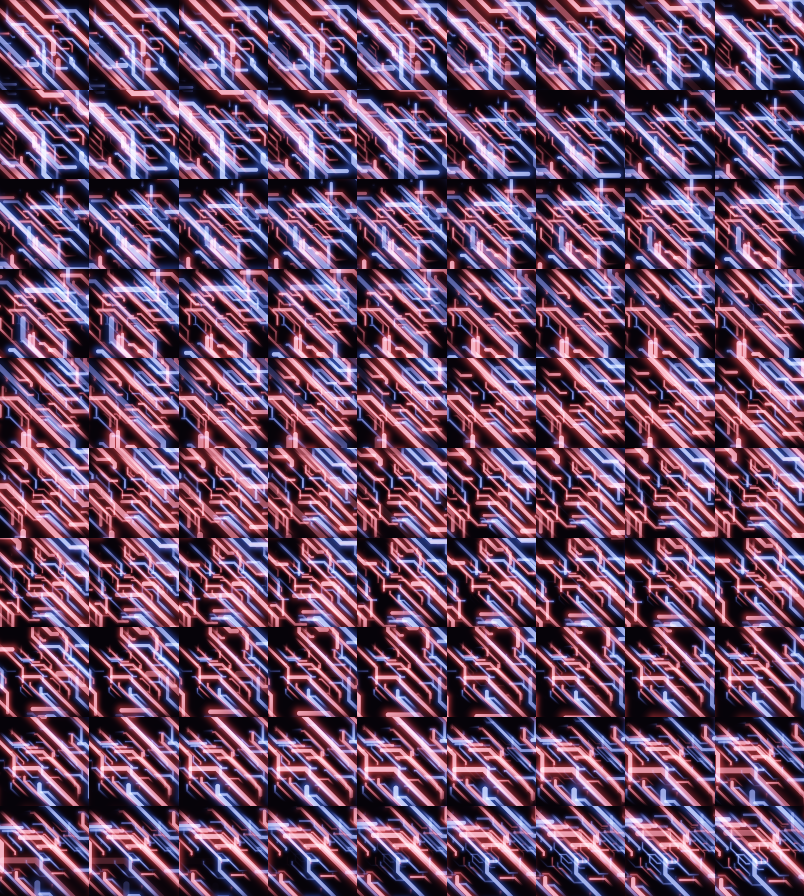
Write a WebGL 1 fragment shader that draws this pattern.

```glsl
precision highp float;

uniform vec2 u_resolution;

const vec2 GRID = vec2(9.0, 10.0);       // tiles across, down
const float FRAME_STEP = 0.02;           // zoom progress from tile to tile
const int LAYERS = 6;
const float FAR_SPACING = 0.085;         // lane spacing, half-tile units
const float ZOOM_OCTAVES = 2.7;
const float RUN = 11.0;                  // length of a lane cell, in lanes
const float CORE_WIDTH = 0.13;           // half width of a trace, in lanes
const float GLOW_FALLOFF = 9.0;
const float EXPOSURE = 1.45;
const vec2 CLUSTER_RADII = vec2(1.0, 0.66);
const float CLUSTER_TILT = 0.2;
const vec3 BACKGROUND = vec3(0.025, 0.01, 0.035);
const vec3 RED = vec3(1.0, 0.23, 0.24);
const vec3 BLUE = vec3(0.2, 0.37, 1.0);
const vec3 HOT = vec3(0.85, 0.7, 0.9);

vec2 hash22(vec2 p) {
  vec3 q = fract(p.xyx * vec3(0.1031, 0.1030, 0.0973));
  q += dot(q, q.yzx + 33.33);
  return fract((q.xx + q.yz) * q.zy);
}

float cornerSlope(vec2 cell, vec2 offset) {
  return dot(hash22(cell) * 2.0 - 1.0, offset);
}

float gradientNoise(vec2 p) {
  vec2 i = floor(p);
  vec2 f = p - i;
  vec2 u = f * f * f * (f * (f * 6.0 - 15.0) + 10.0);
  vec2 e = vec2(1.0, 0.0);
  float low = mix(cornerSlope(i, f), cornerSlope(i + e.xy, f - e.xy), u.x);
  float high = mix(cornerSlope(i + e.yx, f - e.yx), cornerSlope(i + e.xx, f - e.xx), u.x);
  return mix(low, high, u.y);
}

float segmentDistance(vec2 p, vec2 a, vec2 b) {
  vec2 pa = p - a;
  vec2 ba = b - a;
  return length(pa - ba * clamp(dot(pa, ba) / dot(ba, ba), 0.0, 1.0));
}

// Diagonal neon traces with bent ends; q is in lane units
vec3 traces(vec2 q, float seed, float pixel, float density) {
  vec2 d = vec2(q.x - q.y, q.x + q.y) * 0.70711;
  float width = max(CORE_WIDTH, 0.4 * pixel);
  float soft = 0.6 * pixel;
  vec3 light = vec3(0.0);
  for (int i = -2; i <= 2; i++) {
    float lane = floor(d.y) + float(i);
    float along = d.x + hash22(vec2(lane, seed)).x * RUN;
    float cell = floor(along / RUN);
    vec2 key = vec2(lane + seed * 3.7, cell + seed * 1.3);
    vec2 pick = hash22(key);
    vec2 ends = hash22(key + 71.3);
    vec2 bends = hash22(key + 23.9) * 2.4 - 1.2;
    bends += sign(bends) * 0.1;

    vec2 p = vec2(along - cell * RUN, d.y - lane - 0.5);
    vec2 start = vec2(1.8 + 2.5 * ends.x, 0.0);
    vec2 stop = vec2(RUN - 1.8 - 3.0 * ends.y, 0.0);
    float dist = segmentDistance(p, start, stop);
    dist = min(dist, segmentDistance(p, start, start + vec2(-abs(bends.x), bends.x)));
    dist = min(dist, segmentDistance(p, stop, stop + vec2(abs(bends.y), bends.y)));

    float core = 1.0 - smoothstep(width - soft, width + soft, dist);
    float glow = exp(-dist * dist * GLOW_FALLOFF);
    vec3 tint = mix(BLUE, RED, step(0.46, pick.y));
    light += step(pick.x, density) * (tint * (0.55 * glow + core) + HOT * core * 0.65);
  }
  return light;
}

void main() {
  // Tile position and its moment in the zoom
  vec2 grid = gl_FragCoord.xy / u_resolution * GRID;
  vec2 tile = floor(grid);
  vec2 p = (grid - tile) * 2.0 - 1.0;
  float time = ((GRID.y - 1.0 - tile.y) * GRID.x + tile.x) * FRAME_STEP;
  float pixel = 2.0 * GRID.x / u_resolution.x;

  // Tilted ellipse holding the dense centre
  float c = cos(CLUSTER_TILT);
  float s = sin(CLUSTER_TILT);
  vec2 turned = vec2(c * p.x + s * p.y, c * p.y - s * p.x);
  float radius = length(turned / CLUSTER_RADII);
  float ebb = 0.15 * gradientNoise(vec2(time * 5.0, 4.5));

  // Far to near layers, growing with time
  vec3 light = vec3(0.0);
  for (int k = 0; k < LAYERS; k++) {
    float age = float(k) / float(LAYERS) + time;
    float near = fract(age);
    float seed = floor(age) * 5.0 + float(k) * 17.0 + 3.0;
    float spacing = FAR_SPACING * exp2(ZOOM_OCTAVES * near);
    vec2 q = p / spacing + hash22(vec2(seed, 9.0)) * 40.0;

    float patches = gradientNoise(q * 0.22 + seed);
    float reach = mix(0.65, 2.4, near) + ebb;
    float mask = 1.0 - smoothstep(reach * 0.7, reach * 1.15, radius + 0.3 * patches);
    float fade = smoothstep(0.0, 0.12, near) * (1.0 - smoothstep(0.86, 1.0, near));
    float wear = mix(0.3, 1.0, smoothstep(-0.35, 0.1, patches));
    float gain = mix(0.5, 1.15, near) * mask * fade * wear;
    float density = mix(0.8, 0.42, near) + ebb;
    light += gain * traces(q, seed, pixel / spacing, density);
  }

  vec3 color = BACKGROUND + (1.0 - BACKGROUND) * (1.0 - exp(-EXPOSURE * light));
  gl_FragColor = vec4(color, 1.0);
}
```
